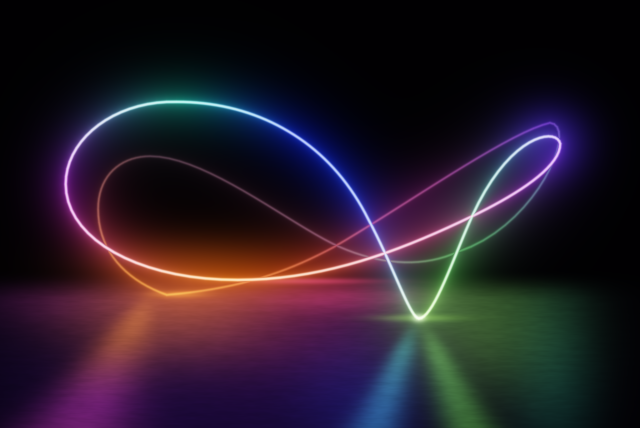
Reproduce this background procedurally as a Shadertoy shader.

```glsl
const float CORE_WIDTH = 0.0029;
const float HALO_WIDTH = 0.008;
const float GLOW_WIDTH = 0.036;
const float GLOW_GAIN = 5.2;
const float HORIZON = 0.345;
const float EXPOSURE = 1.3;
const float RIPPLE = 0.10;
const int STEPS = 18;

const vec3 MINT = vec3(0.14, 0.80, 0.65);
const vec3 BLUE = vec3(0.10, 0.20, 1.00);
const vec3 VIOLET = vec3(0.40, 0.12, 0.95);
const vec3 MAGENTA = vec3(0.85, 0.18, 0.70);
const vec3 ORANGE = vec3(1.00, 0.42, 0.06);
const vec3 PINK = vec3(1.00, 0.18, 0.38);
const vec3 CYAN = vec3(0.15, 0.60, 0.90);
const vec3 GREEN = vec3(0.18, 0.75, 0.25);
const vec3 LIME = vec3(0.50, 0.90, 0.20);
const vec3 MOSS = vec3(0.22, 0.44, 0.13);
const vec3 MAUVE = vec3(0.55, 0.30, 0.42);

// Pen state and the light gathered so far
vec2 pen;
vec3 penInk, core, glow;
float power, whiteness;

vec2 gradient(vec2 cell) {
    float h = fract(sin(dot(cell, vec2(127.1, 311.7))) * 43758.5);
    return vec2(cos(6.2832 * h), sin(6.2832 * h));
}

float gradientNoise(vec2 p) {
    vec2 i = floor(p), f = p - i, u = f * f * (3.0 - 2.0 * f);
    vec2 e = vec2(0.0, 1.0);
    float low = mix(dot(gradient(i), f), dot(gradient(i + e.yx), f - e.yx), u.x);
    float high = mix(dot(gradient(i + e), f - e), dot(gradient(i + e.yy), f - e.yy), u.x);
    return mix(low, high, u.y);
}

float segmentDistance(vec2 p, vec2 a, vec2 b) {
    vec2 pa = p - a, ba = b - a;
    return length(pa - ba * clamp(dot(pa, ba) / max(dot(ba, ba), 1e-8), 0.0, 1.0));
}

float blob(vec2 p, vec2 center, vec2 radius) {
    vec2 q = (p - center) / radius;
    return exp(-dot(q, q));
}

// Light smeared down the floor, widening with depth
float beam(vec2 p, vec2 foot, float lean, float spread) {
    float depth = foot.y - p.y;
    float x = (p.x - foot.x - lean * depth) / (0.014 + spread * max(depth, 0.0));
    return exp(-x * x) * smoothstep(0.0, 0.09, depth);
}

void penDown(vec2 start, vec3 ink, float strength, float white) {
    pen = start; penInk = ink; power = strength; whiteness = white;
}

// Cubic arc from the pen, shifting to a new ink
void curveTo(vec2 p, vec2 b, vec2 c, vec2 d, vec3 ink) {
    vec2 a = pen, last = pen;
    for (int i = 1; i <= STEPS; i++) {
        float t = float(i) / float(STEPS), s = 1.0 - t;
        vec2 next = s * s * s * a + 3.0 * s * t * (s * b + t * c) + t * t * t * d;
        vec3 tint = mix(penInk, ink, t);
        float dist = segmentDistance(p, last, next);
        float line = exp(-dist * dist / (CORE_WIDTH * CORE_WIDTH));
        vec3 lit = mix(tint, vec3(1.0), whiteness) * line * 2.1 + tint * 0.5 * exp(-dist / HALO_WIDTH);
        core = max(core, lit * power);
        glow += tint * sqrt(tint) * power * GLOW_GAIN * length(next - last) * exp(-dist / GLOW_WIDTH);
        last = next;
    }
    pen = d; penInk = ink;
}

void drawRibbons(vec2 p) {
    // Bright front ribbon
    penDown(vec2(0.414, 0.762), MINT, 1.0, 0.42);
    curveTo(p, vec2(0.273, 0.766), vec2(0.154, 0.678), vec2(0.154, 0.570), mix(VIOLET, MAGENTA, 0.5));
    curveTo(p, vec2(0.154, 0.443), vec2(0.322, 0.346), vec2(0.557, 0.346), ORANGE);
    curveTo(p, vec2(0.762, 0.346), vec2(0.938, 0.414), vec2(1.105, 0.494), mix(PINK, VIOLET, 0.3) * 0.8);
    curveTo(p, vec2(1.211, 0.545), vec2(1.313, 0.609), vec2(1.313, 0.664), VIOLET);
    curveTo(p, vec2(1.305, 0.703), vec2(1.195, 0.688), vec2(1.107, 0.496), mix(CYAN, GREEN, 0.7) * 0.85);
    curveTo(p, vec2(1.064, 0.402), vec2(1.016, 0.256), vec2(0.982, 0.256), LIME);
    curveTo(p, vec2(0.961, 0.256), vec2(0.922, 0.379), vec2(0.863, 0.488), mix(BLUE, CYAN, 0.15));
    curveTo(p, vec2(0.818, 0.578), vec2(0.754, 0.647), vec2(0.676, 0.693), BLUE);
    curveTo(p, vec2(0.599, 0.739), vec2(0.510, 0.762), vec2(0.414, 0.762), MINT);

    // Dim rear ribbon
    penDown(vec2(0.352, 0.635), MAUVE * 0.6, 0.24, 0.10);
    curveTo(p, vec2(0.283, 0.635), vec2(0.230, 0.590), vec2(0.230, 0.512), mix(MAUVE, ORANGE, 0.5));
    curveTo(p, vec2(0.230, 0.414), vec2(0.293, 0.346), vec2(0.391, 0.311), ORANGE * 1.8);
    curveTo(p, vec2(0.566, 0.326), vec2(0.674, 0.365), vec2(0.781, 0.422), mix(PINK, ORANGE, 0.4));
    curveTo(p, vec2(0.938, 0.512), vec2(1.191, 0.691), vec2(1.289, 0.713), VIOLET);
    curveTo(p, vec2(1.357, 0.707), vec2(1.260, 0.473), vec2(1.074, 0.412), GREEN);
    curveTo(p, vec2(0.986, 0.371), vec2(0.879, 0.383), vec2(0.781, 0.430), MAUVE);
    curveTo(p, vec2(0.664, 0.488), vec2(0.479, 0.635), vec2(0.352, 0.635), MAUVE * 0.6);
}

vec3 floorLight(vec2 p) {
    vec3 light = VIOLET * 0.20 * blob(p, vec2(0.50, 0.12), vec2(0.58, 0.32));
    light += ORANGE * 0.42 * blob(p, vec2(0.40, 0.27), vec2(0.23, 0.11));
    light += MAGENTA * 0.13 * blob(p, vec2(0.15, 0.30), vec2(0.18, 0.06));
    light += PINK * 0.42 * blob(p, vec2(0.79, 0.32), vec2(0.17, 0.045));
    light += PINK * 0.15 * blob(p, vec2(0.74, 0.25), vec2(0.26, 0.12));
    light += BLUE * 0.18 * blob(p, vec2(0.84, 0.08), vec2(0.15, 0.16));
    light += MOSS * 0.68 * blob(p, vec2(1.13, 0.25), vec2(0.18, 0.17));
    light += MINT * 0.15 * blob(p, vec2(1.30, 0.12), vec2(0.10, 0.22));
    vec3 warm = mix(MAGENTA, ORANGE, smoothstep(0.04, 0.22, p.y));
    light += warm * 0.42 * beam(p, vec2(0.36, 0.33), -0.54, 0.33);
    light += mix(CYAN, MINT, smoothstep(0.0, 0.25, p.y)) * 0.46 * beam(p, vec2(0.976, 0.258), -0.38, 0.17);
    light += mix(GREEN, LIME, 0.5) * 0.42 * beam(p, vec2(0.988, 0.258), 0.43, 0.18);
    float ripple = gradientNoise(p * vec2(18.0, 110.0)) + 0.6 * gradientNoise(p * vec2(50.0, 260.0));
    return light * (1.0 + RIPPLE * ripple) * smoothstep(HORIZON + 0.025, HORIZON - 0.055, p.y);
}

void mainImage(out vec4 fragColor, in vec2 fragCoord) {
    vec2 p = fragCoord / iResolution.xy * vec2(1.5, 1.0);
    core = glow = vec3(0.0);
    drawRibbons(p);

    // Haze in the air
    vec3 color = vec3(0.002, 0.001, 0.005) + floorLight(p) + glow + core;
    color += ORANGE * 0.22 * blob(p, vec2(0.46, 0.37), vec2(0.23, 0.07));
    color += mix(VIOLET, MAGENTA, 0.3) * 0.11 * blob(p, vec2(1.01, 0.50), vec2(0.15, 0.10));
    color += mix(BLUE, VIOLET, 0.5) * 0.25 * blob(p, vec2(1.29, 0.67), vec2(0.09, 0.08));

    // Glare where the ribbons touch the floor
    color += LIME * 0.40 * blob(p, vec2(0.982, 0.257), vec2(0.09, 0.008));
    color += 0.7 * blob(p, vec2(0.982, 0.257), vec2(0.014, 0.009));
    color += ORANGE * 0.55 * blob(p, vec2(0.42, 0.312), vec2(0.06, 0.008));
    color += PINK * 0.55 * blob(p, vec2(0.72, 0.343), vec2(0.14, 0.007));

    fragColor = vec4(1.0 - exp(-EXPOSURE * color), 1.0);
}
```
